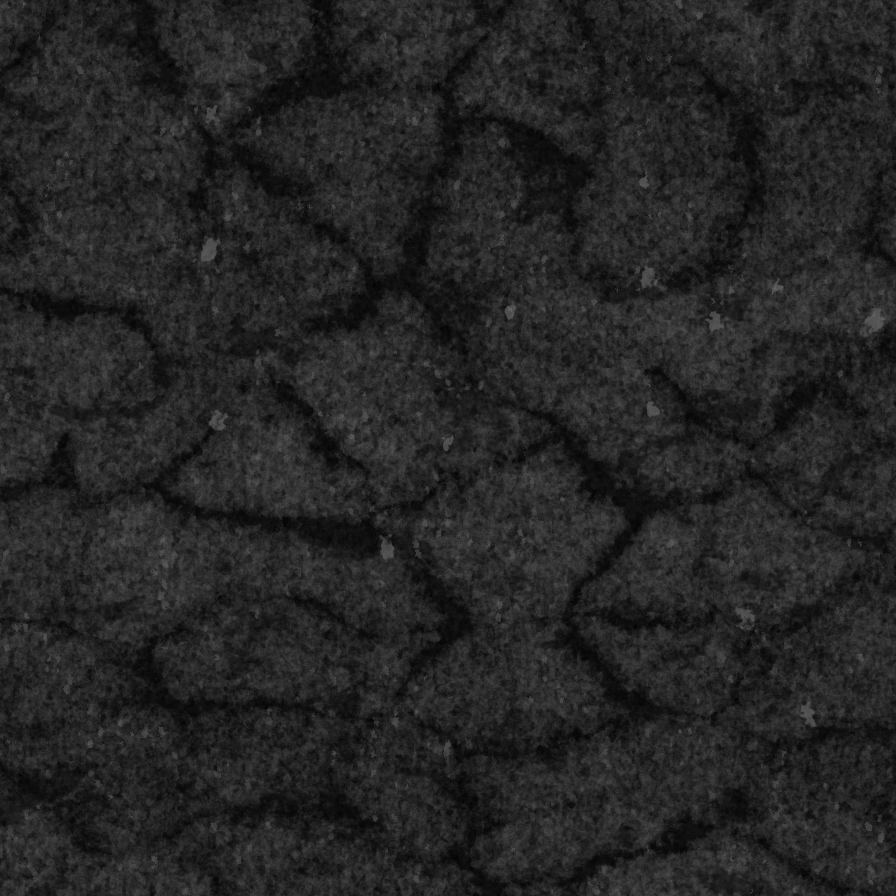
Reproduce this texture procedurally as a Shadertoy shader.

```glsl
// Dark, weathered wall of irregular stones with deep soot-black joints.

const vec3 JOINT_COLOR = vec3(0.056, 0.056, 0.057);
const vec3 STONE_COLOR = vec3(0.166, 0.167, 0.167);
const vec3 CHIP_COLOR = vec3(0.42, 0.43, 0.42);

vec2 hash2(vec2 p) {
    vec3 q = fract(vec3(p.xyx) * vec3(0.1031, 0.1030, 0.0973));
    q += dot(q, q.yzx + 33.33);
    return fract((q.xx + q.yz) * q.zy);
}

float hash1(vec2 p) {
    return hash2(p + 17.0).x;
}

vec2 gradientAt(vec2 cell) {
    float angle = 6.2832 * hash1(cell);
    return vec2(cos(angle), sin(angle));
}

// Gradient noise, roughly -0.7 to 0.7
float gradientNoise(vec2 p) {
    vec2 i = floor(p), f = p - i;
    vec2 u = f * f * f * (f * (f * 6.0 - 15.0) + 10.0);
    vec2 e = vec2(0.0, 1.0);
    float low = mix(dot(gradientAt(i), f), dot(gradientAt(i + e.yx), f - e.yx), u.x);
    float high = mix(dot(gradientAt(i + e), f - e), dot(gradientAt(i + 1.0), f - 1.0), u.x);
    return mix(low, high, u.y);
}

float fbm(vec2 p, int octaves, float gain) {
    float sum = 0.0, weight = 1.0;
    for (int i = 0; i < octaves; i++) {
        sum += weight * gradientNoise(p);
        p = mat2(1.6, 1.2, -1.2, 1.6) * p + 7.3;
        weight *= gain;
    }
    return sum;
}

vec2 warp(vec2 p, int octaves) {
    return vec2(fbm(p, octaves, 0.6), fbm(p + 41.7, octaves, 0.6));
}

vec2 stoneCenter(vec2 cell) {
    return cell + 0.03 + 0.94 * hash2(cell);
}

// x: rounded distance to the joint, y: random value of the stone
vec2 stones(vec2 p, float roundness) {
    vec2 base = floor(p), nearest = base, toCenter = vec2(0.0);
    float best = 1e5;
    for (int y = -1; y <= 1; y++)
    for (int x = -1; x <= 1; x++) {
        vec2 cell = base + vec2(x, y);
        vec2 r = stoneCenter(cell) - p;
        if (dot(r, r) < best) { best = dot(r, r); nearest = cell; toCenter = r; }
    }
    float sum = 1e-6;
    for (int y = -2; y <= 2; y++)
    for (int x = -2; x <= 2; x++) {
        if (x == 0 && y == 0) continue;
        vec2 cell = nearest + vec2(x, y);
        vec2 r = stoneCenter(cell) - p;
        float d = dot(0.5 * (toCenter + r), normalize(r - toCenter));
        // Some joints are filled in, so neighbours merge to larger blocks
        float filled = smoothstep(0.5, 0.95, hash1(cell + nearest + 91.0));
        sum += exp(-roundness * (d + 0.12 * filled));
    }
    return vec2(-log(sum) / roundness, hash1(nearest + 5.0));
}

// Small angular flakes, each with its own brightness from -0.5 to 0.5
float flakes(vec2 p) {
    vec2 base = floor(p);
    float best = 1e5, tone = 0.0;
    for (int y = -1; y <= 1; y++)
    for (int x = -1; x <= 1; x++) {
        vec2 cell = base + vec2(x, y);
        vec2 r = cell + hash2(cell) - p;
        float d = dot(r, r);
        if (d < best) { best = d; tone = hash1(cell + 3.0) - 0.5; }
    }
    return tone;
}

// Scattered pale chips; density is the share of cells that hold one
float chips(vec2 p, float density, float radius) {
    vec2 cell = floor(p);
    vec2 r = p - cell - 0.3 - 0.4 * hash2(cell + 23.0);
    r += 0.22 * warp(p * 4.0, 2);
    r.x += 0.9 * r.y * (hash1(cell + 8.0) - 0.5);
    float size = radius * (0.4 + 0.7 * hash1(cell + 61.0));
    float shape = 1.0 - smoothstep(0.6, 1.0, length(r * vec2(1.5, 0.9)) / size);
    return shape * step(hash1(cell + 47.0), density);
}

void mainImage(out vec4 fragColor, in vec2 fragCoord) {
    vec2 uv = fragCoord / iResolution.y;

    // Stone layout: larger blocks toward the top, ragged outlines
    vec2 p = vec2(6.0 * uv.x, uv.y * (10.4 - 2.5 * uv.y)) + vec2(13.0, 6.0);
    p += 0.32 * warp(p * 0.8, 2) + 0.085 * warp(p * 3.6, 5);
    vec2 stone = stones(p, 30.0);

    // Shared surface layers, from broad stains to single grains
    float broad = fbm(uv * 3.2 + 11.0, 3, 0.55);
    float mottle = fbm(uv * 19.0, 4, 0.65);
    float grain = fbm(uv * 105.0, 3, 0.85);
    float streaks = gradientNoise(uv * vec2(210.0, 45.0) + mottle);
    vec2 ragged = 0.5 * warp(uv * 60.0, 2);
    float flake = flakes(uv * vec2(120.0, 95.0) + ragged);
    float crumbs = flakes(uv * vec2(250.0, 215.0) + ragged + 31.0);

    // Joints of uneven width with crumbling edges and a soft shadow
    float wear = fbm(uv * 8.0 + 53.0, 3, 0.6);
    float edge = stone.x + 0.075 * wear + 0.05 * mottle + 0.03 * grain + 0.03 * flake;
    float face = smoothstep(-0.01, 0.08, edge);
    float shade = mix(0.72, 1.0, smoothstep(0.03, 0.24, edge));

    // Eroded hollows and dark pits in the faces
    float hollow = smoothstep(0.22, 0.62, fbm(uv * vec2(9.0, 14.0) + 29.0, 5, 0.7));
    float pits = smoothstep(0.35, 0.75, fbm(uv * 48.0 + 70.0, 3, 0.7));

    float tone = 1.04 + 0.18 * (stone.y - 0.5) + 0.26 * broad + 0.20 * mottle;
    tone += 0.38 * grain + 0.36 * flake + 0.34 * crumbs + 0.22 * streaks;
    tone *= shade * (1.0 - 0.45 * hollow) * (1.0 - 0.4 * pits);

    vec3 joint = JOINT_COLOR * (1.0 + 0.45 * grain + 0.4 * flake + 0.4 * crumbs);
    vec3 color = mix(joint, STONE_COLOR * max(tone, 0.27), face);

    // Pale lichen specks in patches and a few large chips
    float specks = chips(uv * 85.0, 0.2, 0.5) * smoothstep(-0.1, 0.45, mottle + 0.5 * wear);
    float spalls = chips(uv * 27.0 + 9.0, 0.014, 0.38);
    color = mix(color, CHIP_COLOR, (0.42 * specks + 0.6 * spalls) * (0.25 + 0.75 * face));

    fragColor = vec4(color, 1.0);
}
```
